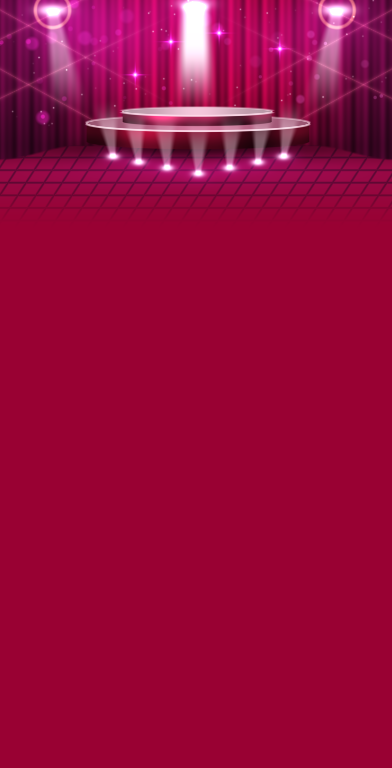
Give the GLSL for this background, as a Shadertoy shader.

```glsl
// A crimson page topped by a show stage: striped curtain, spotlights, a two-step
// podium and a tiled floor that fades into the flat base colour.
// Positions are in canvas widths, with y measured downward from the top edge.

const float PAGE_HEIGHT = 1.95;
const float FLOOR_Y = 0.37;
const float FADE_START = 0.45;
const float FADE_END = 0.585;
const int BOKEH_COUNT = 44;
const int SPARK_COUNT = 90;
const vec2 TILE_SIZE = vec2(0.046, 0.032);
const vec3 BASE = vec3(0.60, 0.004, 0.20);
const vec3 CURTAIN_SIDE = vec3(0.36, 0.03, 0.22);
const vec3 CURTAIN_MID = vec3(0.68, 0.01, 0.25);
const vec3 TILE = vec3(0.58, 0.03, 0.25);
const vec3 GROUT = vec3(0.29, 0.03, 0.17);
const vec3 MAGENTA = vec3(0.95, 0.08, 0.70);
const vec3 PALE = vec3(1.0, 0.86, 0.92);
const vec3 GOLD = vec3(0.75, 0.48, 0.25);

float hash(float n) { return fract(sin(n * 12.9898) * 43758.5453); }

float glow(vec2 q, vec2 size) { q /= size; return exp(-dot(q, q)); }

vec3 screen(vec3 base, vec3 light) {
  return 1.0 - (1.0 - base) * (1.0 - clamp(light, 0.0, 1.0));
}

// Soft cone of light from a source along a unit direction
float beam(vec2 q, vec2 dir, float reach, float w0, float w1) {
  float t = dot(q, dir) / reach;
  float across = abs(q.x * dir.y - q.y * dir.x);
  float w = mix(w0, w1, clamp(t, 0.0, 1.0));
  return (1.0 - smoothstep(w * 0.35, w, across)) * smoothstep(-0.02, 0.04, t)
    * (1.0 - smoothstep(0.35, 1.0, t));
}

vec3 curtain(vec2 p) {
  float folds = 0.5 + 0.28 * sin(p.x * 112.0 + 2.0 * sin(p.x * 19.0)) + 0.22 * sin(p.x * 291.0);
  float middle = 1.0 - smoothstep(0.12, 0.46, abs(p.x - 0.53));
  vec3 col = mix(CURTAIN_SIDE, CURTAIN_MID, middle) * mix(0.55, 1.2, folds);
  col = screen(col, MAGENTA * 0.48 * glow(p - vec2(0.27, 0.08), vec2(0.20, 0.14)));
  col = screen(col, MAGENTA * 0.28 * glow(p - vec2(0.75, 0.10), vec2(0.22, 0.10)));
  return col * mix(1.0, 0.72, smoothstep(0.2, FLOOR_Y, p.y));
}

vec3 tiles(vec2 p, float px) {
  vec2 cell = fract(vec2(p.x + 0.65 * p.y, p.y - 0.40) / TILE_SIZE);
  vec2 gap = (0.5 - abs(cell - 0.5)) * TILE_SIZE;
  float grout = 1.0 - smoothstep(0.0018 - px, 0.0028 + px, min(gap.x * 0.84, gap.y));
  vec3 col = mix(TILE, GROUT, grout * 0.85);
  col *= mix(0.72, 1.0, smoothstep(FLOOR_Y, 0.44, p.y));
  return screen(col, MAGENTA * 0.18 * glow(p - vec2(0.5, 0.43), vec2(0.38, 0.05)));
}

// One podium step: shaded side wall, glossy top and a bright rim
vec3 podiumStep(vec3 col, vec2 q, vec2 r, float h, vec3 wall, vec3 top, float px) {
  float u = q.x / r.x;
  float lower = h + r.y * sqrt(max(1.0 - u * u, 0.0));
  float side = max(max(abs(q.x) - r.x, q.y - lower), -q.y);
  float shine = 0.55 + 0.75 * exp(-pow(abs(u + 0.35) * 2.4, 2.0)) + 0.2 * sin(u * 9.0);
  shine *= 1.0 - 0.45 * smoothstep(0.3, 1.0, q.y / lower);
  col = mix(col, wall * shine, 1.0 - smoothstep(-px, px, side));
  float k = length(q / r);
  float d = k * (k - 1.0) / max(length(q / (r * r)), 0.001);
  vec3 face = top * mix(0.72, 1.0, exp(-u * u * 3.0));
  col = mix(col, face, 1.0 - smoothstep(-px, px, d));
  float rim = 1.0 - smoothstep(0.0008, 0.002 + px, abs(d));
  return mix(col, PALE, rim * mix(0.35, 0.95, smoothstep(-r.y, r.y, q.y)));
}

vec3 scatteredLights(vec2 p, float px) {
  vec3 light = vec3(0.0);
  for (int i = 1; i <= BOKEH_COUNT; i++) {
    float n = float(i);
    vec2 c = vec2(hash(n), 0.31 * hash(n + 71.0));
    float r = mix(0.004, 0.021, pow(hash(n + 143.0), 2.0));
    float disc = 1.0 - smoothstep(r * 0.55, r + px, length(p - c));
    light += disc * mix(0.12, 0.45, hash(n + 211.0)) * mix(MAGENTA, PALE * 0.6, c.x * 0.6);
  }
  for (int i = 0; i < SPARK_COUNT; i++) {
    float n = float(i) + 301.0;
    vec2 c = vec2(hash(n), 0.32 * hash(n + 97.0));
    light += PALE * 0.65 * hash(n + 191.0) * glow(p - c, vec2(0.0022));
  }
  // Four-pointed stars along a shallow arc
  for (int i = 0; i < 4; i++) {
    float n = float(i);
    vec2 q = p - vec2(0.345 + n * (0.075 + 0.016 * n), 0.19 - n * (0.115 - 0.031 * n));
    float rays = glow(q, vec2(0.022, 0.0018)) + glow(q, vec2(0.0018, 0.022));
    light += MAGENTA * (rays + 0.8 * glow(q, vec2(0.013))) + PALE * glow(q, vec2(0.005));
  }
  return light;
}

vec3 spotlights(vec2 p, float px) {
  vec3 light = vec3(0.0);
  for (int i = -1; i <= 1; i++) {
    float s = float(i), outer = abs(s);
    vec2 q = p - vec2(0.497 + 0.363 * s, 0.010 + 0.016 * outer);
    vec2 dir = normalize(vec2(-0.17 * s, 1.0));
    float cone = beam(q, dir, 0.28, mix(0.045, 0.02, outer), 0.064);
    light += PALE * cone * mix(1.15, 0.5, outer);
    light += PALE * 1.3 * glow(q, vec2(0.036, 0.014)) + MAGENTA * 0.35 * glow(q, vec2(0.09, 0.07));
    float ring = abs(length(q) - 0.044);
    light += GOLD * 0.7 * (1.0 - smoothstep(0.001, 0.005 + px, ring)) * outer;
  }
  // Crossing laser lines, mirrored about the centre
  float x = 0.5 - abs(p.x - 0.5);
  for (int i = 0; i < 4; i++) {
    float slope = (i % 2 == 0) ? -0.48 : 0.55;
    float d = abs(p.y - 0.25 + 0.075 * float(i) - slope * x) * 0.89;
    light += mix(GOLD, MAGENTA, 0.4) * 0.38 * exp(-d / 0.0035) * (1.0 - smoothstep(0.2, 0.48, x));
  }
  return light;
}

vec3 footlights(vec2 p) {
  vec3 light = vec3(0.0);
  for (int i = -3; i <= 3; i++) {
    float s = float(i), a = abs(s);
    vec2 q = p - vec2(0.506 + s * (0.083 - 0.0035 * a), 0.441 - 0.0145 * a);
    light += PALE * 0.42 * beam(q, normalize(vec2(0.05 * s, -1.0)), 0.15, 0.009, 0.046);
    light += PALE * 1.3 * glow(q, vec2(0.015, 0.008)) + MAGENTA * 0.25 * glow(q, vec2(0.035, 0.02));
  }
  return light;
}

void mainImage(out vec4 fragColor, in vec2 fragCoord) {
  vec2 uv = fragCoord / iResolution.xy;
  vec2 p = vec2(uv.x, (1.0 - uv.y) * PAGE_HEIGHT);
  float px = 0.75 / iResolution.x;
  vec3 col = BASE;
  if (p.y < FADE_END) {
    float horizon = FLOOR_Y + 0.035 * smoothstep(0.3, 0.5, abs(p.x - 0.5));
    col = screen(curtain(p), scatteredLights(p, px) + spotlights(p, px));
    col = mix(col, tiles(p, px), smoothstep(-0.004, 0.004, p.y - horizon));
    col *= 1.0 - 0.55 * glow(p - vec2(0.505, 0.375), vec2(0.31, 0.025));
    col = podiumStep(col, p - vec2(0.505, 0.313), vec2(0.284, 0.020), 0.046,
      vec3(0.52, 0.04, 0.17), vec3(0.82, 0.45, 0.60), px);
    col = podiumStep(col, p - vec2(0.503, 0.283), vec2(0.190, 0.011), 0.026,
      vec3(0.78, 0.18, 0.40), vec3(0.96, 0.78, 0.86), px);
    col = screen(col, footlights(p));
    col = mix(col, BASE, smoothstep(FADE_START, FADE_END, p.y));
  }
  fragColor = vec4(col, 1.0);
}
```
